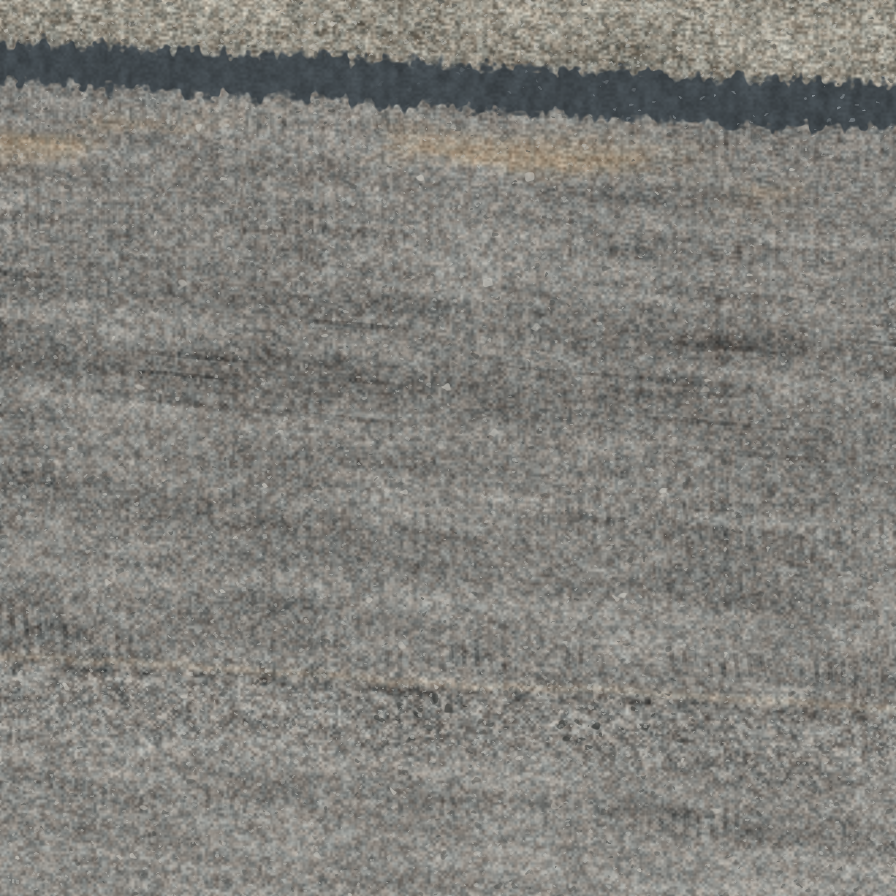
Write a three.js fragment shader that draws this texture.

```glsl
varying vec2 vUv;

float hash(vec2 p) {
  return fract(sin(dot(p, vec2(127.1, 311.7))) * 43758.5453);
}

float noise(vec2 p) {
  vec2 i = floor(p);
  vec2 f = fract(p);
  f = f * f * (3.0 - 2.0 * f);
  return mix(mix(hash(i), hash(i + vec2(1.0, 0.0)), f.x),
             mix(hash(i + vec2(0.0, 1.0)), hash(i + vec2(1.0, 1.0)), f.x), f.y);
}

float fbm(vec2 p) {
  float sum = 0.0;
  float weight = 0.5;
  for (int i = 0; i < 4; i++) {
    sum += weight * noise(p);
    p = p * 2.03 + 17.3;
    weight *= 0.5;
  }
  return sum / 0.9375;
}

// Soft horizontal stripe around a height
float stripe(float h, float centre, float width) {
  float d = (h - centre) / width;
  return exp(-d * d);
}

// Scattered irregular stones, one candidate per cell
float stones(vec2 p, float scale, float density) {
  vec2 q = p * scale + 0.5 * (vec2(noise(p * scale * 2.0), noise(p * scale * 2.0 + 40.0)) - 0.5);
  vec2 cell = floor(q);
  float cover = 0.0;
  for (int y = -1; y <= 1; y++) {
    for (int x = -1; x <= 1; x++) {
      vec2 id = cell + vec2(float(x), float(y));
      vec2 centre = id + vec2(hash(id + 3.1), hash(id + 8.7));
      float radius = mix(0.15, 0.48, hash(id + 5.3));
      float body = 1.0 - smoothstep(radius * 0.5, radius, length((q - centre) * vec2(0.85, 1.1)));
      cover = max(cover, body * step(hash(id + 1.9), density) * mix(0.4, 1.0, hash(id + 6.2)));
    }
  }
  return cover;
}

void main() {
  vec2 p = vUv;
  float h = p.y + 0.055 * p.x + 0.008 * (noise(p * vec2(4.0, 7.0)) - 0.5);
  float top = smoothstep(0.93, 0.97, h);
  float rubble = stripe(h, 0.225, 0.045);

  // Long sloping streaks and broad patches
  float sweep = p.y + 0.09 * p.x;
  float tone = 0.515 + 0.13 * (fbm(vec2(p.x * 2.5, sweep * 32.0)) - 0.5);
  tone += 0.11 * (fbm(vec2(p.x * 7.0, sweep * 75.0) + 9.0) - 0.5);
  tone += 0.08 * (fbm(p * vec2(9.0, 16.0) + 31.0) - 0.5);
  tone -= 0.075 * stripe(sweep, 0.61, 0.035) * (1.1 - 0.5 * p.x);
  tone -= 0.045 * stripe(sweep, 0.70, 0.025);
  tone += 0.05 * stripe(sweep, 0.655, 0.012) + 0.03 * stripe(sweep, 0.49, 0.012);
  tone += 0.035 * (1.0 - smoothstep(0.05, 0.27, h)) + 0.04 * top;
  float scratch = noise(vec2(p.x * 5.0, sweep * 95.0) + 60.0);
  tone -= 0.10 * smoothstep(0.76, 0.95, scratch) * stripe(h, 0.63, 0.16);

  // Rows of short upright tread marks
  float rows = stripe(h, 0.30, 0.022) + 0.6 * stripe(h, 0.46, 0.03)
             + 0.6 * stripe(h, 0.12, 0.02) + 0.5 * stripe(h, 0.765, 0.025)
             + 0.6 * stripe(h, 0.885, 0.02);
  float comb = sin(p.x * 435.0 + 3.0 * noise(p * vec2(14.0, 25.0)));
  float worn = smoothstep(0.25, 0.7, noise(p * vec2(25.0, 60.0) + 12.0));
  tone -= 0.11 * rows * worn * smoothstep(0.0, 0.9, comb);
  tone -= 0.02 * rows;

  // Gravel grain at three sizes
  float grain = 0.17 * (noise(p * 330.0) - 0.5) + 0.15 * (noise(p * 190.0 + 5.0) - 0.5)
              + 0.08 * (noise(p * 95.0 + 21.0) - 0.5);
  tone += grain * (1.0 + 0.45 * top + 0.35 * rubble);

  // Pale ridge with a ragged shadow below it
  float ridge = stripe(h, 0.266 + 0.006 * (noise(p * vec2(30.0, 3.0)) - 0.5), 0.005);
  tone += 0.08 * ridge * smoothstep(0.2, 0.6, noise(p * vec2(22.0, 9.0)));
  tone -= 0.15 * stripe(h, 0.255, 0.006) * smoothstep(0.5, 0.8, noise(p * vec2(50.0, 60.0)));

  vec3 color = vec3(1.01, 1.0, 0.965) * tone;
  color += 0.035 * (noise(p * 170.0 + 77.0) - 0.5) * vec3(1.0, -0.2, -0.8);

  // Ochre soil below the ditch and along the ridge
  float ochre = stripe(h, 0.85, 0.032) * smoothstep(0.42, 0.72, fbm(p * vec2(6.0, 18.0) + 4.0));
  color += vec3(0.09, 0.04, -0.02) * (ochre + 0.35 * ridge);
  color += vec3(0.02, 0.01, -0.015) * top;

  // Dark clods and pale stones
  float clodZone = rubble * smoothstep(0.25, 0.4, p.x) * (1.0 - smoothstep(0.7, 0.85, p.x));
  float clods = stones(p, 75.0, 0.32) * clodZone * smoothstep(0.35, 0.6, noise(p * vec2(12.0, 30.0)));
  color = mix(color, vec3(0.23, 0.24, 0.23), 0.85 * clods);
  color = mix(color, vec3(0.31, 0.32, 0.31), 0.6 * stones(p + 2.3, 110.0, 0.09));
  color = mix(color, vec3(0.73, 0.73, 0.71), 0.6 * stones(p + 0.7, 170.0, 0.11 + 0.2 * rubble + 0.12 * top));
  color = mix(color, vec3(0.78, 0.77, 0.74), 0.8 * stones(p + 1.4, 85.0, 0.018 + 0.03 * top));

  // Blue-black ditch with combed, ragged edges
  float ragged = 0.018 * (noise(vec2(p.x * 140.0, p.y * 35.0)) - 0.5)
               + 0.010 * (noise(p * 210.0) - 0.5);
  float offset = abs(p.y - 0.931 + 0.053 * p.x + ragged);
  float ditch = 1.0 - smoothstep(-0.004, 0.004, offset - 0.023 - 0.004 * p.x);
  float murk = 0.9 + 0.25 * noise(p * vec2(130.0, 60.0)) + 0.7 * grain;
  vec3 ditchColor = vec3(0.235, 0.265, 0.285) * murk;
  ditchColor += 0.25 * stones(p + 4.2, 140.0, 0.10) * smoothstep(0.3, 0.9, p.x);
  color = mix(color, ditchColor, 0.95 * ditch);

  gl_FragColor = vec4(clamp(color, 0.0, 1.0), 1.0);
}
```
